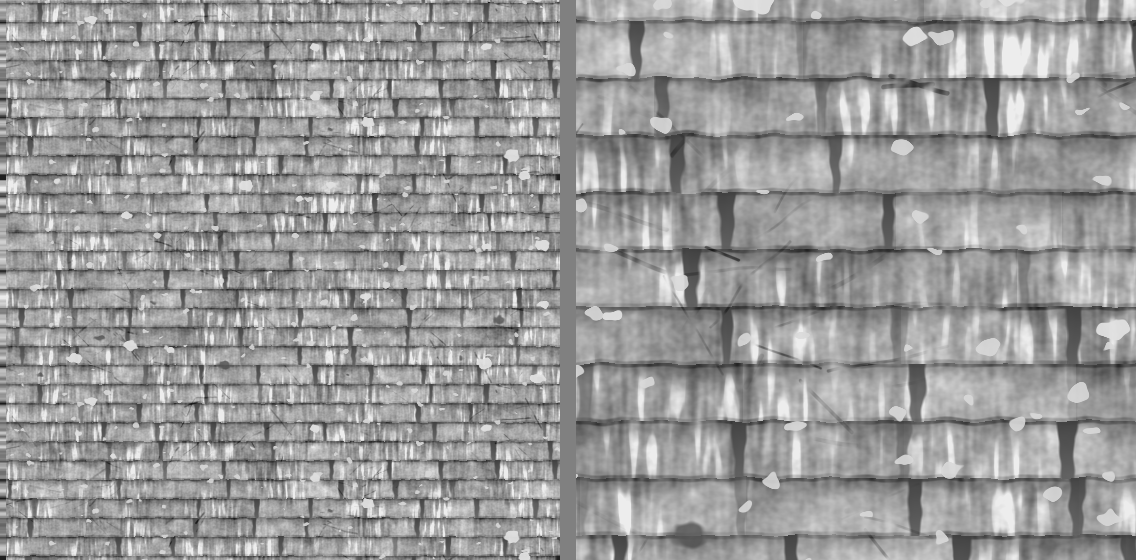
Left: the whole. Right: its middle third, enlarged.
This texture is drawn by a WebGL 1 fragment shader. Its source:

```glsl
precision highp float;
// Weathered grey brick wall: thin courses with random offsets and tapered dark
// joints, layered with drips, scratches, grime and pale paint splats.
// Noise lattices wrap every PERIOD courses, so the wall repeats vertically.

uniform vec2 u_resolution;

#define ROWS 29.37        // courses down the canvas
#define PERIOD 20.0       // courses before the wall repeats
#define ROW_SHIFT 0.15    // height of the first partial course
#define BRICK 2.906       // brick length, in course heights
#define JOINT 0.115       // half width of a joint, in course heights
#define SMEAR 0.0105      // width of the smeared left edge
#define BASE 0.665
#define PAINT 0.88
#define DARK 0.25
#define SCRATCH 0.27      // scratch strength

float hash(vec2 p) {
  vec3 q = fract(p.xyx * 0.1031);
  q += dot(q, q.yzx + 33.33);
  return fract((q.x + q.y) * q.z);
}

float corner(vec2 cell, vec2 offset, float period) {
  float a = 6.2832 * hash(vec2(cell.x, mod(cell.y, period)));
  return dot(vec2(cos(a), sin(a)), offset);
}

// Gradient noise, about -1 to 1, wrapping in y
float noise(vec2 p, float period) {
  vec2 i = floor(p), f = p - i, w = f * f * (3.0 - 2.0 * f), e = vec2(1.0, 0.0);
  float a = mix(corner(i, f, period), corner(i + e, f - e, period), w.x);
  float b = mix(corner(i + e.yx, f - e.yx, period), corner(i + 1.0, f - 1.0, period), w.x);
  return 1.5 * mix(a, b, w.y);
}

float fbm(vec2 p, float period) {
  float sum = 0.0, gain = 0.55;
  for (int k = 0; k < 4; k++) {
    sum += gain * noise(p, period);
    p = 2.0 * p + vec2(17.0, 0.0);
    period *= 2.0;
    gain *= 0.55;
  }
  return sum;
}

// Coverage of ragged splats scattered one per cell
float splats(vec2 p, float scale, float keep, float radius, float seed, float px) {
  vec2 ragged = vec2(noise(p * 4.0, PERIOD * 4.0), noise(p * 4.0 + vec2(31.0, 0.0), PERIOD * 4.0));
  vec2 q = (p + 0.09 * ragged) * scale, base = floor(q);
  float depth = -1.0;
  for (int j = -1; j <= 1; j++) for (int i = -1; i <= 1; i++) {
    vec2 cell = base + vec2(i, j);
    vec2 id = vec2(cell.x, mod(cell.y, PERIOD * scale)) + seed;
    vec2 rel = (q - cell - vec2(hash(id + 11.0), hash(id + 23.0))) / scale;
    rel.y *= mix(1.1, 2.0, hash(id + 37.0));
    float r = radius * mix(0.3, 1.0, hash(id + 51.0));
    if (hash(id + 67.0) < keep) depth = max(depth, r - length(rel));
  }
  return smoothstep(-px, px, depth);
}

// Thin, slightly bent strokes gathered in patches
float scratches(vec2 p, float px) {
  vec2 q = p + 0.12 * noise(p * 0.8, PERIOD * 0.8), base = floor(q * 0.4);
  float mark = 0.0;
  for (int j = -1; j <= 1; j++) for (int i = -1; i <= 1; i++) for (int k = 0; k < 5; k++) {
    vec2 cell = base + vec2(i, j);
    vec2 id = vec2(cell.x, mod(cell.y, PERIOD * 0.4)) + 200.0 + 41.0 * float(k);
    vec2 rel = q - 2.5 * (cell + vec2(hash(id), hash(id + 7.0)));
    float a = mix(-1.15, 1.15, hash(id + 13.0));
    vec2 dir = vec2(cos(a), sin(a));
    float reach = mix(0.25, 1.2, hash(id + 19.0));
    float d = length(rel - dir * clamp(dot(rel, dir), -reach, reach));
    float w = mix(0.015, 0.045, hash(id + 29.0));
    mark = max(mark, (1.0 - smoothstep(w - px, w + px, d)) * hash(id + 31.0));
  }
  float patches = smoothstep(-0.12, 0.3, noise(p * 0.25, PERIOD * 0.25));
  return mark * patches * smoothstep(-0.5, 0.2, noise(p * 3.0, PERIOD * 3.0));
}

void main() {
  vec2 uv = gl_FragCoord.xy / u_resolution;
  float px = 0.8 * ROWS / min(u_resolution.x, u_resolution.y);
  vec2 p = vec2(max(uv.x, SMEAR), 1.0 - uv.y) * ROWS - vec2(0.0, ROW_SHIFT);

  // Course and position within it, measured downward
  float v = p.y + 0.05 * noise(p * vec2(2.0, 1.0), PERIOD);
  float row = mod(floor(v), PERIOD), f = fract(v);

  // Stained surface and fine grain
  float tone = BASE + 0.16 * fbm(p * 0.6, PERIOD * 0.6);
  tone += 0.11 * fbm(p * vec2(2.0, 3.0), PERIOD * 3.0) + 0.045 * noise(p * 9.0, PERIOD * 9.0);

  // Vertical drips, reset in each course
  float drip = noise(vec2(p.x * 4.5, row * 5.0 + f * 0.8), 1000.0);
  float fine = noise(vec2(p.x * 9.0 + 70.0, row * 7.0 + f * 1.2), 1000.0);
  float wet = smoothstep(-0.3, 0.4, noise(p * 0.5 + vec2(90.0, 0.0), PERIOD * 0.5));
  tone += (0.1 * drip + 0.08 * fine) * (0.5 + wet);
  tone += 0.17 * wet * smoothstep(0.2, 0.5, drip + 0.4 * fine) * smoothstep(0.05, 0.35, f);

  // Brick tint, grime beneath each ledge and the ledge line
  float b = p.x / BRICK + hash(vec2(row, 5.0));
  float joint = floor(b + 0.5);
  tone += 0.1 * (hash(vec2(floor(b), row + 80.0)) - 0.5);
  float reach = 0.42 + 0.4 * noise(vec2(p.x * 1.4, row * 3.0 + 0.5), 1000.0);
  tone -= 0.17 * (1.0 - smoothstep(0.0, max(reach, 0.08), f));
  float ledge = 1.0 - smoothstep(0.035, 0.05 + 2.0 * px, min(f, 1.0 - f));
  tone -= ledge * (0.13 + 0.12 * noise(p * 1.5, PERIOD * 1.5));

  // Tapered joints, some nearly worn away
  vec2 id = vec2(joint, row);
  float offset = (b - joint + 0.1 * (hash(id + 140.0) - 0.5)) * BRICK;
  float width = JOINT * (1.25 - 0.6 * f) * mix(0.65, 1.15, hash(id + 150.0));
  float edge = abs(offset + 0.05 * noise(p * 3.0, PERIOD * 3.0)) - width;
  float strength = mix(0.2, 0.95, smoothstep(0.15, 0.75, hash(id + 160.0)));
  tone = mix(tone, DARK + 0.12 * f, strength * (1.0 - smoothstep(-px, 0.03 + px, edge)));

  // Scratches, dark stains and pale paint
  tone -= SCRATCH * scratches(p, px);
  tone = mix(tone, 0.3, 0.75 * splats(p, 0.4, 0.09, 0.3, 300.0, 0.08));
  tone = mix(tone, PAINT, 0.95 * splats(p, 0.4, 0.32, 0.42, 400.0, px));
  tone = mix(tone, PAINT - 0.03, 0.9 * splats(p, 1.0, 0.42, 0.19, 500.0, px));

  // Smeared left edge and the dark bar at both sides
  float left = step(uv.x, SMEAR);
  tone += left * 0.3 * noise(vec2(0.5, p.y * 4.0), PERIOD * 4.0);
  float bar = 1.0 - smoothstep(0.12, 0.2, abs(mod(p.y, PERIOD) - 9.15));
  tone = mix(tone, 0.12, bar * max(left, smoothstep(0.988, 0.996, uv.x)));

  gl_FragColor = vec4(vec3(clamp(tone, 0.1, 0.93)), 1.0);
}
```
